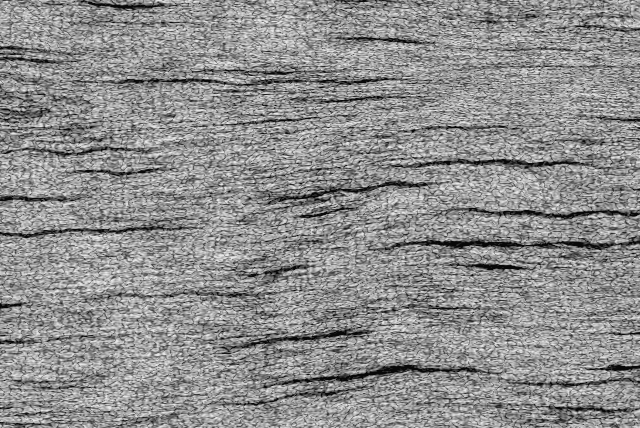
This texture is drawn by a WebGL 2 fragment shader. Its source:

```glsl
#version 300 es
precision highp float;

uniform vec2 u_resolution;
out vec4 fragColor;

float hash(vec2 p) {
  return fract(sin(dot(p, vec2(127.1, 311.7))) * 43758.5453);
}

float cornerSlope(vec2 corner, vec2 offset) {
  float angle = 6.2832 * hash(corner);
  return dot(vec2(cos(angle), sin(angle)), offset);
}

// Gradient noise, roughly -0.7 to 0.7
float noise(vec2 p) {
  vec2 i = floor(p), f = fract(p);
  vec2 u = f * f * f * (f * (f * 6.0 - 15.0) + 10.0);
  vec2 e = vec2(1.0, 0.0);
  float low = mix(cornerSlope(i, f), cornerSlope(i + e.xy, f - e.xy), u.x);
  float high = mix(cornerSlope(i + e.yx, f - e.yx), cornerSlope(i + e.xx, f - e.xx), u.x);
  return mix(low, high, u.y);
}

float twoOctaves(vec2 p) {
  return noise(p) + 0.5 * noise(p * 1.73 + 5.3);
}

// Thin line along the zero contour of a field
float contour(float field, float width) {
  return 1.0 - smoothstep(0.0, width, abs(field));
}

// Bend the fibres: rising in the middle, falling towards the top
vec2 followFibres(vec2 p) {
  float rise = 0.06 * smoothstep(0.25, 1.1, p.x);
  float fall = -0.05 * p.x;
  float bend = mix(rise, fall, smoothstep(0.68, 0.95, p.y));
  bend += 0.025 * noise(p * vec2(2.2, 3.0) + 8.4);
  bend += 0.006 * noise(p * vec2(9.0, 14.0));
  return vec2(p.x, p.y - bend);
}

// Scattered tapering splits along the fibres
float cracks(vec2 q) {
  vec2 grid = vec2(1.8, 17.0);
  vec2 cell = floor(q * grid);
  float depth = 0.0;
  float ragged = 1.0 + 1.8 * noise(q * vec2(24.0, 85.0));
  for (int j = -1; j <= 1; j++) {
    for (int i = -1; i <= 1; i++) {
      vec2 id = cell + vec2(i, j);
      vec2 center = (id + vec2(hash(id), hash(id + 31.0))) / grid;
      float halfLength = mix(0.08, 0.33, hash(id + 57.0));
      float strength = hash(id + 83.0);
      vec2 d = q - center;
      d.y += 0.012 * noise(vec2(q.x * 8.0, id.y * 7.3 + id.x));
      d.y += 0.004 * noise(vec2(q.x * 34.0, id.y * 3.7));
      float taper = max(0.0, 1.0 - pow(d.x / halfLength, 2.0));
      float width = 0.005 * taper * ragged * (0.4 + strength);
      float core = 1.0 - smoothstep(width * 0.3, width + 0.0015, abs(d.y));
      float shade = 0.18 * exp(-abs(d.y) / 0.009);
      depth = max(depth, (core + shade) * sqrt(taper) * (0.3 + 0.7 * strength));
    }
  }
  return depth;
}

void main() {
  vec2 p = gl_FragCoord.xy / u_resolution.y;
  vec2 q = followFibres(p);

  // Short curled ridges
  vec2 curl = q + 0.006 * vec2(noise(q * 45.0), 0.5 * noise(q * 45.0 + 19.0));
  float ridges = contour(twoOctaves(curl * vec2(42.0, 92.0)), 0.2);

  // Long fibre lines, stronger in some zones
  float zone = smoothstep(-0.3, 0.35, noise(q * vec2(2.0, 6.0) + 3.1));
  float fibres = contour(twoOctaves(curl * vec2(5.0, 62.0) + 11.0), 0.13);

  // Fine relief and faint bands
  float relief = noise(curl * vec2(125.0, 235.0) + 2.7);
  float bands = noise(q * vec2(7.0, 115.0) + 6.9);

  float tone = 0.7 + 0.34 * relief + 0.2 * bands;
  tone -= 0.27 * ridges;
  tone -= fibres * mix(0.06, 0.28, zone);
  tone += 0.06 * noise(q * vec2(2.5, 5.0) + 40.0);
  tone -= 0.55 * cracks(q);
  fragColor = vec4(vec3(clamp(tone, 0.03, 0.9)), 1.0);
}
```
